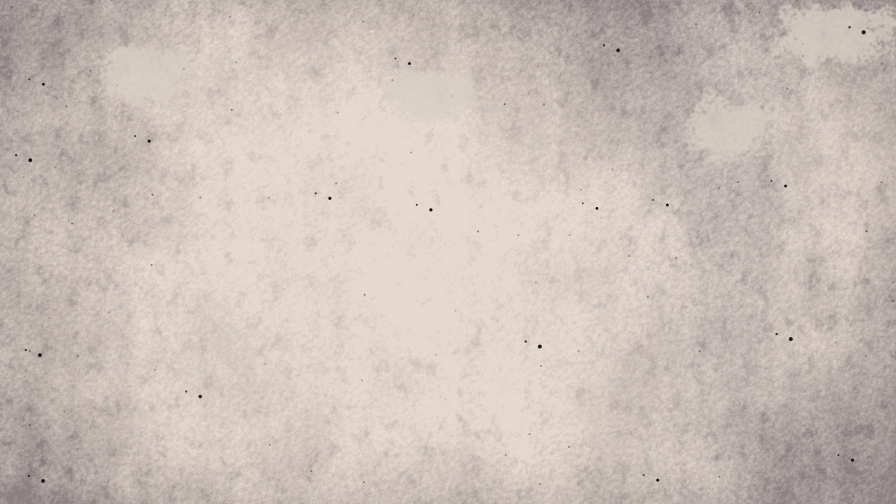
Write a WebGL 1 fragment shader that draws this texture.

```glsl
precision highp float;
// Aged plaster paper: pale warm centre, grey mottled edges, worn patches and ink specks.
uniform vec2 u_resolution;

const vec3 DARK = vec3(0.55, 0.51, 0.505);
const vec3 LIGHT = vec3(0.885, 0.835, 0.79);
const vec3 PATCH_COLOR = vec3(0.85, 0.81, 0.765);
const vec3 INK = vec3(0.09, 0.08, 0.08);
const vec3 LAVENDER_SHIFT = vec3(-0.006, -0.004, 0.006);
const float BASE_TONE = 1.04;
const vec2 EDGE_SHADE = vec2(0.50, 0.38);
const float CLOUD_AMOUNT = 0.30;
const float STREAK_AMOUNT = 0.13;
const float MOTTLE_AMOUNT = 0.30;
const float GRAIN_AMOUNT = 0.23;
const float SPECK_CELL = 0.25;
const float SPECK_RADIUS = 0.0036;
const float FLECK_CELL = 0.085;
const float FLECK_RADIUS = 0.0019;
const vec2 TWIN_OFFSET = vec2(-0.028, 0.010);

vec2 hash2(vec2 p) {
  vec3 h = fract(p.xyx * vec3(0.1031, 0.1030, 0.0973));
  h += dot(h, h.yzx + 33.33);
  return fract((h.xx + h.yz) * h.zy);
}

float gradientDot(vec2 cell, vec2 offset) {
  float angle = 6.2832 * hash2(cell).x;
  return dot(vec2(cos(angle), sin(angle)), offset);
}

// Gradient noise, about -0.7 to 0.7
float noise(vec2 p) {
  vec2 i = floor(p), f = fract(p);
  vec2 u = f * f * f * (f * (f * 6.0 - 15.0) + 10.0);
  vec2 e = vec2(1.0, 0.0);
  float low = mix(gradientDot(i, f), gradientDot(i + e, f - e), u.x);
  float high = mix(gradientDot(i + e.yx, f - e.yx), gradientDot(i + e.xx, f - e.xx), u.x);
  return mix(low, high, u.y);
}

float fbm(vec2 p) {
  float sum = 0.0, weight = 1.0;
  for (int i = 0; i < 5; i++) {
    sum += weight * noise(p);
    p = mat2(1.6, 1.2, -1.2, 1.6) * p + 17.3;
    weight *= 0.65;
  }
  return sum;
}

float blob(vec2 p, vec2 centre, vec2 radius) {
  vec2 d = (p - centre) / radius;
  return exp(-dot(d, d));
}

// Worn patch with a ragged, grainy border
float worn(vec2 p, vec2 centre, vec2 radius, float ragged) {
  float d = length((p - centre) / radius) + ragged;
  return 1.0 - smoothstep(0.75, 1.15, d);
}

float dotMask(vec2 d, float radius, float pixel) {
  return 1.0 - smoothstep(radius - pixel * 0.7, radius + pixel * 0.7, length(d));
}

// Ink dots, each with a smaller twin up and to the left
float specks(vec2 p, float pixel) {
  vec2 cell = floor(p / SPECK_CELL);
  vec2 pick = hash2(cell + 41.0);
  vec2 d = p - (cell + mix(vec2(0.18, 0.08), vec2(0.94, 0.9), hash2(cell + 7.0))) * SPECK_CELL;
  float radius = SPECK_RADIUS * mix(0.75, 1.1, pick.y);
  float mark = max(dotMask(d, radius, pixel), 0.8 * dotMask(d - TWIN_OFFSET, radius * 0.6, pixel));
  return mark * step(pick.x, 0.72);
}

// Faint small flecks
float flecks(vec2 p, float pixel) {
  vec2 cell = floor(p / FLECK_CELL);
  vec2 pick = hash2(cell + 93.0);
  vec2 d = p - (cell + mix(vec2(0.1), vec2(0.9), hash2(cell + 29.0))) * FLECK_CELL;
  return dotMask(d, FLECK_RADIUS, pixel) * step(pick.x, 0.35) * mix(0.15, 0.5, pick.y);
}

void main() {
  float pixel = 1.0 / u_resolution.y;
  vec2 p = gl_FragCoord.xy * pixel;
  vec2 q = 2.0 * gl_FragCoord.xy / u_resolution - 1.0;
  vec2 slant = mat2(0.8, -0.6, 0.6, 0.8) * p;

  // Broad shading: edges, stains and a cool band
  float band = blob(p, vec2(1.42, 0.60), vec2(0.20, 0.52));
  float shade = dot(EDGE_SHADE, pow(abs(q), vec2(3.6)));
  shade += 0.36 * band + 0.42 * blob(p, vec2(1.14, 1.0), vec2(0.18, 0.25));
  shade += 0.22 * blob(p, vec2(0.21, 0.62), vec2(0.12, 0.22));
  shade += 0.16 * blob(p, vec2(1.62, 0.08), vec2(0.2, 0.15));
  shade -= 0.24 * blob(p, vec2(1.68, 0.70), vec2(0.16, 0.16));

  // Clouds, vertical streaks, mottling and fine grain
  float roughness = 0.6 + 0.9 * clamp(shade, 0.0, 0.6);
  float tone = BASE_TONE - shade + CLOUD_AMOUNT * fbm(p * 3.0 + 5.0) * roughness;
  tone += STREAK_AMOUNT * noise(p * vec2(26.0, 3.0)) * roughness;
  tone -= MOTTLE_AMOUNT * roughness * smoothstep(0.0, 0.9, fbm(p * vec2(30.0, 24.0) + 31.0));
  float grain = fbm(slant * vec2(80.0, 115.0)) + 0.5 * noise(p * 170.0);
  tone += GRAIN_AMOUNT * roughness * grain;

  vec3 color = mix(DARK, LIGHT, clamp(tone, 0.0, 1.04));
  color += LAVENDER_SHIFT * clamp(band + shade, 0.0, 1.0);
  color.r += 0.010 * noise(p * 40.0 + 3.0);

  float ragged = 0.45 * fbm(p * 16.0) + 0.35 * noise(p * 110.0);
  float patches = worn(p, vec2(0.29, 0.85), vec2(0.105, 0.055), ragged);
  patches = max(patches, worn(p, vec2(0.86, 0.81), vec2(0.10, 0.05), ragged));
  patches = max(patches, worn(p, vec2(1.45, 0.745), vec2(0.095, 0.06), ragged));
  patches = max(patches, worn(p, vec2(1.66, 0.93), vec2(0.12, 0.06), ragged));
  color = mix(color, PATCH_COLOR, 0.75 * patches);

  color = mix(color, INK, max(specks(p, pixel), flecks(p, pixel)));
  gl_FragColor = vec4(color, 1.0);
}
```
